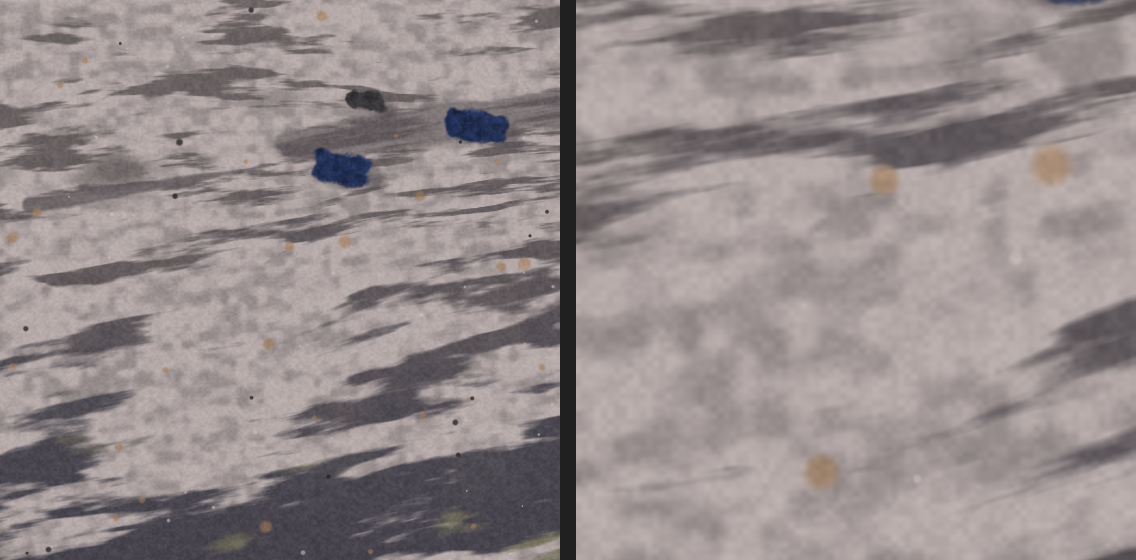
Left: the whole. Right: its middle third, enlarged.
Write a Shadertoy shader that draws this texture.

```glsl
// Pale wet sand crossed by dark, tilted streaks, with a weathered plank and stones.
// Stretched fractal noise is cut by a threshold that falls toward the bottom edge;
// tapered capsules and rounded boxes add the wood and stones, fine noise the grain.

const vec3 SAND_LIGHT  = vec3(0.715, 0.670, 0.665);
const vec3 SAND_SHADE  = vec3(0.585, 0.545, 0.545);
const vec3 SILT_BROWN  = vec3(0.350, 0.320, 0.325);
const vec3 SILT_BLUE   = vec3(0.255, 0.245, 0.285);
const vec3 MOSS        = vec3(0.440, 0.430, 0.340);
const vec3 WOOD        = vec3(0.480, 0.445, 0.450);
const vec3 WOOD_DARK   = vec3(0.340, 0.310, 0.325);
const vec3 STONE_BLUE  = vec3(0.135, 0.185, 0.325);
const vec3 STONE_GREY  = vec3(0.225, 0.215, 0.225);
const vec3 OCHRE       = vec3(0.640, 0.490, 0.350);
const vec3 SPECK_DARK  = vec3(0.160, 0.140, 0.150);

const vec2 BROAD_SCALE = vec2(3.2, 15.0);  // long streaks, low on the canvas
const vec2 FINE_SCALE  = vec2(9.0, 42.0);  // short streaks, high on the canvas
const float TILT       = 0.21;             // rise of the lower streaks
const float CUT_LOW    = 0.415;            // streak threshold at the bottom
const float CUT_HIGH   = 0.605;            // streak threshold at the top
const float SOFTNESS   = 0.050;
const float GRAIN      = 0.085;

float hash(vec2 p) {
    return fract(sin(dot(p, vec2(127.1, 311.7))) * 43758.5453);
}

float noise(vec2 p) {
    vec2 i = floor(p), f = fract(p);
    f = f * f * (3.0 - 2.0 * f);
    return mix(mix(hash(i), hash(i + vec2(1, 0)), f.x),
               mix(hash(i + vec2(0, 1)), hash(i + vec2(1, 1)), f.x), f.y);
}

float fbm(vec2 p) {
    float sum = 0.0, amp = 0.5;
    for (int i = 0; i < 4; i++) {
        sum += amp * noise(p);
        p = p * 2.03 + 17.3;
        amp *= 0.5;
    }
    return sum / 0.9375;
}

// Soft coverage of a signed distance
float cover(float d, float soft) {
    return 1.0 - smoothstep(-soft, soft, d);
}

// Capsule whose radius runs from ra to rb
float taper(vec2 p, vec2 a, vec2 b, float ra, float rb) {
    vec2 pa = p - a, ba = b - a;
    float t = clamp(dot(pa, ba) / dot(ba, ba), 0.0, 1.0);
    return length(pa - ba * t) - mix(ra, rb, t);
}

float roundedBox(vec2 p, vec2 halfSize, float r) {
    vec2 d = abs(p) - halfSize + r;
    return length(max(d, 0.0)) + min(max(d.x, d.y), 0.0) - r;
}

// Rough stone with a faint shadow trailing to the lower right
vec3 addStone(vec3 col, vec2 p, vec2 center, vec2 halfSize, vec3 tint) {
    vec2 q = p - center;
    q.y += 0.15 * q.x;
    float rough = (fbm(p * 45.0) - 0.5) * 0.018;
    float shadow = roundedBox(q - vec2(0.02, -0.012), halfSize * vec2(1.1, 0.7), 0.015);
    col = mix(col, WOOD_DARK, 0.65 * cover(shadow + rough, 0.012));
    vec3 body = tint * (0.65 + 0.7 * fbm(p * 70.0 + 5.0));
    return mix(col, body, cover(roundedBox(q, halfSize, 0.016) + rough, 0.004));
}

// One scattered dot per chosen cell
float specks(vec2 p, float cells, float share, float radius, float seed) {
    vec2 id = floor(p * cells);
    vec2 at = 0.3 + 0.4 * vec2(hash(id + seed), hash(id + seed + 9.7));
    float size = radius * (0.5 + hash(id + seed + 3.1));
    float dist = length(fract(p * cells) - at);
    return step(hash(id + seed + 5.3), share) * (1.0 - smoothstep(size * 0.4, size, dist));
}

void mainImage(out vec4 fragColor, in vec2 fragCoord) {
    vec2 p = fragCoord / iResolution.xy;

    // Streak coordinates: tilted below, level above, gently warped
    vec2 q = p;
    q.y -= TILT * (1.0 - smoothstep(0.5, 0.9, p.y)) * p.x;
    q.y += 0.03 * (noise(p * vec2(4.0, 6.0)) - 0.5);
    float broad = fbm(q * BROAD_SCALE + 2.7);
    float fine = fbm(q * FINE_SCALE + 31.0);
    float field = mix(broad, fine, mix(0.32, 0.62, smoothstep(0.35, 0.75, p.y)));
    float cut = mix(CUT_LOW, CUT_HIGH, smoothstep(-0.05, 0.65, p.y));
    float streak = smoothstep(cut - SOFTNESS, cut + SOFTNESS, field);

    // Sand and silt
    float mottle = 0.6 * fbm(q * vec2(14.0, 40.0) + 8.0) + 0.4 * noise(p * 60.0);
    vec3 sand = mix(SAND_SHADE, SAND_LIGHT, smoothstep(0.25, 0.62, mottle));
    float blueness = smoothstep(0.7, 0.1, p.y + 0.5 * (fbm(p * 7.0) - 0.5));
    vec3 silt = mix(SILT_BROWN, SILT_BLUE, blueness);
    float moss = smoothstep(0.60, 0.75, fbm(q * vec2(5.0, 16.0) + 50.0));
    silt = mix(silt, MOSS, moss * smoothstep(0.3, 0.1, p.y));
    vec3 col = mix(sand, silt, streak * mix(0.95, 0.78, p.y));

    // Plank: wide and worn at the right, a thin dark sliver at the left
    float fibre = fbm(vec2(p.x * 6.0, (p.y - 0.16 * p.x) * 90.0));
    float ragged = (fbm(p * vec2(14.0, 40.0)) - 0.5) * 0.035;
    float smudge = length((p - vec2(0.22, 0.695)) * vec2(0.35, 1.0)) - 0.022;
    col = mix(col, SILT_BROWN, 0.7 * cover(smudge + ragged, 0.018));
    float plank = taper(p, vec2(0.52, 0.738), vec2(1.06, 0.818), 0.030, 0.036);
    vec3 wood = mix(WOOD_DARK, WOOD, smoothstep(0.3, 0.6, fibre));
    col = mix(col, wood, 0.88 * cover(plank + ragged, 0.008));
    float sliver = taper(p, vec2(0.055, 0.632), vec2(0.48, 0.704), 0.016, 0.002);
    col = mix(col, mix(WOOD_DARK, WOOD, fibre * 0.9), 0.9 * cover(sliver + ragged * 0.3, 0.004));

    // Stones
    col = addStone(col, p, vec2(0.610, 0.700), vec2(0.050, 0.026), STONE_BLUE);
    col = addStone(col, p, vec2(0.850, 0.775), vec2(0.055, 0.027), STONE_BLUE);
    col = addStone(col, p, vec2(0.655, 0.820), vec2(0.033, 0.020), STONE_GREY);

    // Specks and grain
    col = mix(col, OCHRE, 0.6 * specks(p, 22.0, 0.05, 0.24, 1.0));
    col = mix(col, SPECK_DARK, 0.8 * specks(p, 30.0, 0.018, 0.18, 40.0));
    col = mix(col, SAND_LIGHT * 1.1, 0.6 * specks(p, 38.0, 0.02, 0.16, 80.0));
    col += GRAIN * (0.6 * noise(p * 260.0) + 0.4 * noise(p * 130.0 + 7.0) - 0.5);

    fragColor = vec4(clamp(col, 0.0, 1.0), 1.0);
}
```
